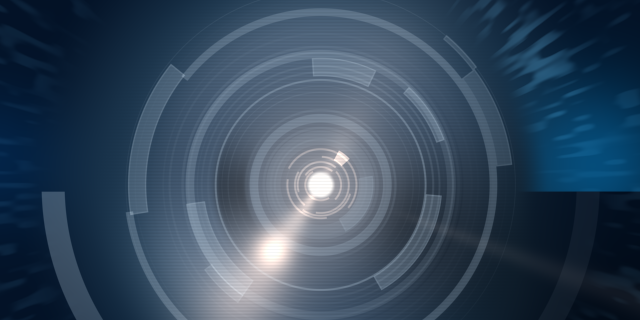
Reproduce this background procedurally as a WebGL 1 fragment shader.

```glsl
precision highp float;
// A glowing lens tunnel: concentric rings and raised arc plates around a white core.
// Polar coordinates drive the bands, plates and streaks; soft wedges and gaussians
// add a warm diagonal beam and a blue sector on the right.
uniform vec2 u_resolution;

const vec3 NAVY = vec3(0.01, 0.07, 0.15);
const vec3 STEEL = vec3(0.10, 0.20, 0.29);
const vec3 SLATE = vec3(0.23, 0.31, 0.40);
const vec3 SILVER = vec3(0.40, 0.44, 0.50);
const vec3 ICE = vec3(0.62, 0.70, 0.77);
const vec3 CREAM = vec3(1.0, 0.87, 0.80);
const vec3 AZURE = vec3(0.02, 0.34, 0.54);

float hash(vec2 p) {
  return fract(sin(dot(p, vec2(127.1, 311.7))) * 43758.5453);
}

// Value noise that repeats along x after the given number of cells
float ringNoise(vec2 p, float period) {
  vec2 i = floor(p), f = fract(p);
  f = f * f * (3.0 - 2.0 * f);
  float x0 = mod(i.x, period), x1 = mod(i.x + 1.0, period);
  float low = mix(hash(vec2(x0, i.y)), hash(vec2(x1, i.y)), f.x);
  float high = mix(hash(vec2(x0, i.y + 1.0)), hash(vec2(x1, i.y + 1.0)), f.x);
  return mix(low, high, f.y);
}

float angleGap(float a, float b) {
  return abs(mod(a - b + 180.0, 360.0) - 180.0);
}

float wedge(float angle, float mid, float width) {
  float g = angleGap(angle, mid) / width;
  return exp(-g * g);
}

float band(float r, float inner, float outer, float px) {
  return smoothstep(inner - px, inner + px, r) * (1.0 - smoothstep(outer - px, outer + px, r));
}

// Ring section; polar holds radius and degrees
float arc(vec2 polar, float inner, float outer, float from, float to, float px) {
  float side = 0.5 * (to - from) - angleGap(polar.y, 0.5 * (from + to));
  return band(polar.x, inner, outer, px) * smoothstep(-px, px, radians(side) * polar.x);
}

// Plate with a faint fill and a brighter outline
float plate(vec2 polar, float inner, float outer, float from, float to, float px) {
  float rim = 0.004, turn = degrees(rim / inner);
  float full = arc(polar, inner, outer, from, to, px);
  float inside = arc(polar, inner + rim, outer - rim, from + turn, to - turn, px);
  return full - 0.35 * inside;
}

float spot(vec2 p, vec2 center, float size) {
  vec2 d = (p - center) / size;
  return exp(-dot(d, d));
}

vec3 screen(vec3 base, vec3 light) {
  return 1.0 - (1.0 - base) * (1.0 - clamp(light, 0.0, 1.0));
}

void main() {
  vec2 uv = gl_FragCoord.xy / u_resolution.y;
  vec2 p = uv - vec2(0.501 * u_resolution.x / u_resolution.y, 0.422);
  float px = 0.8 / u_resolution.y;
  float r = length(p), deg = degrees(atan(p.y, p.x));
  vec2 polar = vec2(r, deg);

  // Radial backdrop, lit above and lower left, dim to the sides
  vec3 col = mix(SILVER, SLATE, smoothstep(0.1, 0.42, r));
  col = mix(col, STEEL, smoothstep(0.40, 0.66, r));
  col = mix(col, NAVY, smoothstep(0.60, 0.98, r));
  float lens = 1.0 - smoothstep(0.5, 0.75, r);
  col += 0.10 * lens * smoothstep(0.1, 0.5, r) * (wedge(deg, 95.0, 55.0) + 1.3 * wedge(deg, 212.0, 25.0));
  col *= 1.0 - 0.42 * wedge(deg, -22.0, 38.0) * smoothstep(0.12, 0.3, r);
  col *= 1.0 - 0.35 * wedge(deg, 185.0, 28.0) * band(r, 0.23, 0.33, 0.02);
  col += vec3(0.0, 0.07, 0.13) * spot(p, vec2(-1.02, 0.08), 0.22);

  // Blue sector with a hard lower edge, and radial streaks
  float upper = smoothstep(-px, px, p.y + 0.021) * smoothstep(0.6, 0.72, r);
  float lower = (1.0 - smoothstep(-px, px, p.y + 0.021)) * smoothstep(0.60, 0.68, p.x);
  col = mix(col, AZURE, 0.85 * upper * spot(p, vec2(0.86, 0.06), 0.27));
  col = mix(col, NAVY * 0.9, 0.6 * lower * spot(p, vec2(0.85, -0.03), 0.28));
  float streak = smoothstep(0.5, 0.9, ringNoise(vec2((deg + 180.0) * 0.9, r * 13.0), 324.0));
  float streakZone = 0.07 * smoothstep(0.82, 1.0, r) + 0.22 * upper * wedge(deg, 30.0, 22.0) * band(r, 0.7, 0.88, 0.09);
  col += streak * streakZone * vec3(0.5, 0.85, 1.0);

  // Broad rings
  float outerFade = 0.07 + 0.28 * wedge(deg, 180.0, 60.0);
  col = mix(col, ICE, outerFade * band(r, 0.80, 0.872, px) * (1.0 - upper));
  float rings = 0.30 * arc(polar, 0.528, 0.552, -65.0, 142.0, px);
  rings += 0.32 * arc(polar, 0.592, 0.615, 188.0, 236.0, px);
  rings += 0.30 * band(r, 0.395, 0.422, px) * (0.45 + 0.55 * wedge(deg, 140.0, 75.0));
  rings += 0.28 * band(r, 0.195, 0.222, px) + 0.12 * band(r, 0.125, 0.17, px);
  rings += 0.40 * band(r, 0.325, 0.331, px);

  // Raised plates
  rings += 0.42 * plate(polar, 0.545, 0.602, 141.0, 189.0, px);
  rings += 0.30 * plate(polar, 0.552, 0.602, 6.0, 37.0, px);
  rings += 0.28 * plate(polar, 0.595, 0.612, 37.0, 50.0, px);
  rings += 0.45 * plate(polar, 0.340, 0.397, 64.0, 94.0, px);
  rings += 0.42 * plate(polar, 0.385, 0.412, 20.0, 48.0, px);
  rings += 0.42 * plate(polar, 0.365, 0.425, 188.0, 235.0, px);
  rings += 0.35 * plate(polar, 0.420, 0.450, 216.0, 235.0, px);
  rings += 0.42 * plate(polar, 0.330, 0.380, -60.0, -5.0, px);
  rings += 0.25 * plate(polar, 0.120, 0.165, -62.0, 10.0, px);

  // Fine grooves, and short bright arcs near the core
  float sparks = 0.0;
  for (int i = 0; i < 30; i++) {
    float n = float(i), jitter = hash(vec2(n, 3.0));
    float radius = 0.05 + 0.57 * pow(n / 30.0, 1.2) + 0.015 * jitter;
    float halfWidth = 0.001 + 0.003 * hash(vec2(n, 7.0));
    float shine = 0.6 + 0.4 * cos(radians(deg) + 6.28 * jitter);
    rings += (0.22 * jitter - 0.04) * shine * band(r, radius - halfWidth, radius + halfWidth, px);
  }
  for (int i = 0; i < 9; i++) {
    float n = float(i), start = 360.0 * hash(vec2(n, 11.0));
    float inner = 0.045 + 0.008 * n;
    sparks += 0.3 * arc(polar, inner, inner + 0.006, start, start + 80.0 + 120.0 * hash(vec2(n, 5.0)), px);
  }
  col = mix(col, ICE, clamp(rings, -0.2, 0.8));

  // Warm beam, core and highlights
  float glow = 0.65 * exp(-r / 0.075) + 0.55 * wedge(deg, 235.0, 15.0) * exp(-0.9 * r) * (1.0 - smoothstep(0.45, 0.8, r));
  glow += 0.22 * wedge(deg, 62.0, 17.0) * exp(-r * 2.5);
  glow += 0.65 * spot(p, vec2(-0.148, -0.203), 0.055) + 0.25 * spot(p, vec2(-0.2, -0.29), 0.17);
  glow += sparks + 0.6 * arc(polar, 0.088, 0.122, 42.0, 62.0, px);
  glow += 0.06 * wedge(deg, -20.0, 2.5) * smoothstep(0.2, 0.4, r);
  col = screen(col, CREAM * glow);
  col = screen(col, vec3(1.0, 0.97, 0.94) * (1.0 - smoothstep(0.032, 0.048, r)));

  // Fine horizontal scan lines
  col *= 1.0 + 0.035 * lens * sin(uv.y * 620.0);
  gl_FragColor = vec4(clamp(col, 0.0, 1.0), 1.0);
}
```
